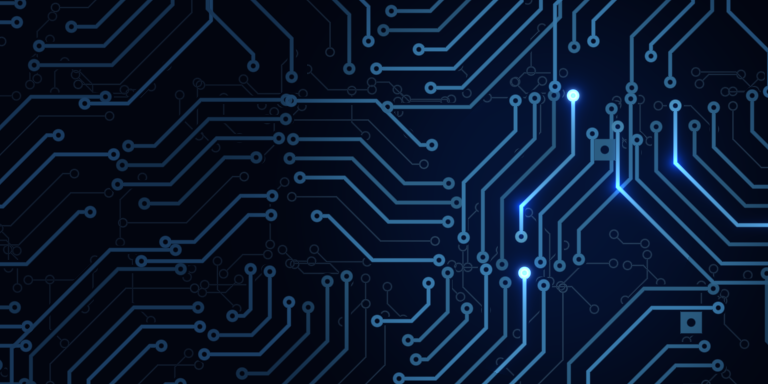
Write a Shadertoy shader that draws this background.

```glsl
// Glowing circuit board: nested bundles of 45-degree traces ending in ring pads.
// Each cell of a brick layout picks a direction and a bend, then offsets one
// mitred path into parallel lines; fine traces fill corners, a few lines glow.

float hash(vec2 p) {
    return fract(sin(dot(p, vec2(127.1, 311.7))) * 43758.5453);
}

float segment(vec2 p, vec2 a, vec2 b) {
    vec2 ab = b - a;
    return length(p - a - ab * clamp(dot(p - a, ab) / dot(ab, ab), 0.0, 1.0));
}

float box(vec2 p, float halfSize) {
    vec2 q = abs(p) - halfSize;
    return length(max(q, 0.0)) + min(max(q.x, q.y), 0.0);
}

vec2 heading(float angle) { return vec2(cos(angle), sin(angle)); }

vec2 leftOf(vec2 d) { return vec2(-d.y, d.x); }

// Shift of a corner between two headings for a unit sideways offset
vec2 miter(vec2 a, vec2 b) {
    return (leftOf(a) + leftOf(b)) / (1.0 + dot(a, b));
}

float cover(float d) {
    float px = 1.0 / iResolution.y;
    return smoothstep(px, -px, d);
}

// Stroke with a hollow pad; path and pad are distances to line and pad centre
float trace(float path, float pad, bool thin) {
    float d = min(path - (thin ? 0.0016 : 0.005), pad - (thin ? 0.0125 : 0.016));
    return max(d, (thin ? 0.009 : 0.0062) - pad);
}

void mainImage(out vec4 fragColor, in vec2 fragCoord) {
    vec2 uv = fragCoord / iResolution.y;

    // Navy board, brightest right of the centre
    float light = 1.0 - smoothstep(0.1, 0.95, length((uv - vec2(1.42, 0.48)) * vec2(1.0, 0.95)));
    vec3 board = mix(vec3(0.006, 0.018, 0.06), vec3(0.018, 0.075, 0.205), light * light * (1.6 - 0.6 * light));
    vec3 copper = mix(vec3(0.1, 0.23, 0.37), vec3(0.21, 0.45, 0.63), smoothstep(0.0, 0.7, light));
    vec3 thinCopper = mix(vec3(0.07, 0.12, 0.19), vec3(0.18, 0.29, 0.4), light);
    vec4 thick = vec4(0.0);
    float thinCover = 0.0, clearance = 1.0;
    vec3 halo = vec3(0.0);

    for (int row = 0; row < 3; row++)
    for (int col = 0; col < 6; col++) {
        vec2 cell = vec2(col, row);
        vec2 center = 0.45 * cell + vec2(0.225 * mod(cell.y, 2.0) - 0.15, 0.08);
        vec2 p = uv - center;
        if (max(abs(p.x), abs(p.y)) > 0.4) continue;

        // Bundle shape: straight, diagonal, then straight on or a quarter turn
        bool hub = col == 3 && row == 1;
        float angle = hub ? -1.570796 : 1.570796 * floor(4.0 * hash(cell + 3.7));
        float turn = hub || hash(cell + 8.2) < 0.5 ? -0.785398 : 0.785398;
        bool corner = !hub && hash(cell + 5.1) < 0.45;
        vec2 d0 = heading(angle);
        vec2 d1 = heading(angle + turn);
        vec2 d2 = heading(angle + (corner ? 2.0 * turn : 0.0));
        float halfDiagonal = mix(0.07, 0.1, hash(cell + 1.9));
        float density = mix(0.95, 0.5, smoothstep(1.5, 1.8, center.x) * smoothstep(0.55, 0.2, center.y));

        for (int k = -4; k <= 4; k++) {
            if (abs(k) > 3 && (!corner || float(k) * turn > 0.0)) continue;
            vec2 id = cell * 17.0 + vec2(k, 2.3 * float(k));
            bool hero = hub && k == 0;
            if (!hero && hash(id) > density) continue;
            float offset = 0.05 * float(k);
            vec2 v1 = -d1 * halfDiagonal + offset * miter(d0, d1);
            vec2 v2 = d1 * halfDiagonal + offset * miter(d1, d2);
            float r0 = hash(id + 0.31), r1 = hash(id + 0.77);
            vec2 start = v1 - d0 * max(0.03, 0.222 - 0.17 * r0 * r0 + dot(v1, d0));
            vec2 end = v2 + d2 * max(0.03, 0.222 - 0.17 * r1 * r1 - dot(v2, d2));

            float path = min(segment(p, v1, v2), min(segment(p, start, v1), segment(p, v2, end)));
            float pad = min(length(p - start), length(p - end));
            bool thin = !hero && hash(id + 4.4) < 0.24;
            float ink = cover(trace(path, pad, thin));
            if (thin) {
                thinCover = max(thinCover, ink);
                continue;
            }
            clearance = min(clearance, min(path - 0.005, pad - 0.016));
            vec3 tint = copper * mix(0.75, 1.08, hash(id + 6.6));

            // Lit traces: pale core, hot spots at one end and one bend
            if (hero || hash(id + 9.3) < 0.015 + 0.05 * light) {
                float tip = length(p - start);
                float spot = min(tip, length(p - v2));
                tint = mix(tint, vec3(0.5, 0.8, 0.86), 0.12 + 0.88 * exp(-13.0 * spot));
                halo += vec3(0.02, 0.14, 0.42) * exp(-95.0 * path) * exp(-9.0 * spot);
                halo += vec3(0.02, 0.2, 0.7) * exp(-58.0 * spot);
                halo += vec3(0.6, 0.7, 0.5) * exp(-pow(tip / 0.014, 2.0));
            }
            thick = mix(thick, vec4(tint, 1.0), ink);
        }

        // Short fine traces around the cell corners
        for (int n = 0; n < 8; n++) {
            vec2 id = cell * 13.0 + vec2(3.1 * float(n), n);
            vec2 from = 0.2 * sign(vec2(mod(float(n), 2.0), mod(float(n / 2), 2.0)) - 0.5);
            from += 0.09 * (vec2(hash(id + 1.3), hash(id + 2.9)) - 0.5);
            float way = 1.570796 * floor(4.0 * hash(id + 5.7));
            vec2 bend = from + heading(way) * mix(0.04, 0.13, hash(id + 7.1));
            vec2 to = bend + heading(way + (hash(id) < 0.5 ? -0.785398 : 0.785398)) * mix(0.03, 0.09, hash(id + 8.8));
            float path = min(segment(p, from, bend), segment(p, bend, to));
            float pad = min(length(p - from), length(p - to));
            thinCover = max(thinCover, 0.8 * cover(trace(path, pad, true)));
        }

        // Occasional square pad in a free corner
        if (hub || hash(cell + 2.6) > 0.8) {
            vec2 q = p - vec2(0.15, 0.08);
            float square = max(box(q, 0.028), 0.011 - box(q, 0.0));
            clearance = min(clearance, box(q, 0.028));
            thick = mix(thick, vec4(copper * 0.8, 1.0), cover(square));
        }
    }

    // Fine traces stop short of the thick ones
    vec3 color = mix(board, thinCopper, thinCover * smoothstep(0.004, 0.008, clearance));
    color = color * (1.0 - thick.a) + thick.rgb;
    fragColor = vec4(min(color + halo, 1.0), 1.0);
}
```
